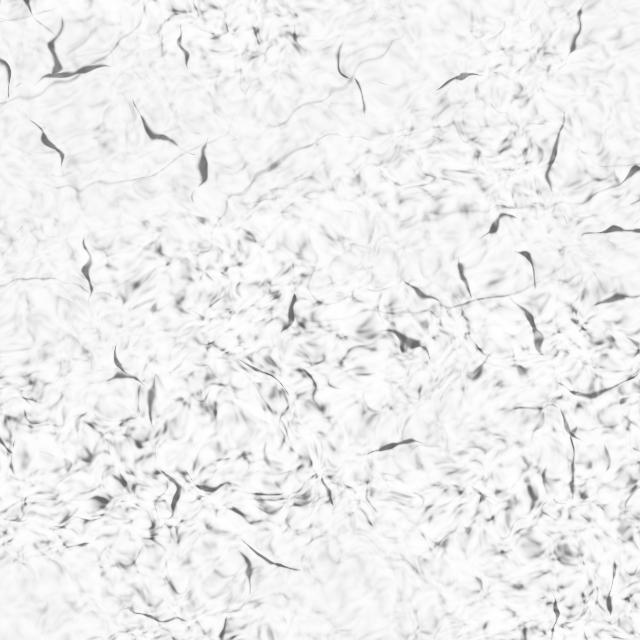
This texture map is drawn by a Shadertoy shader. Its source:

```glsl
const float TAU = 6.2831853;
const vec3 PALE_STONE = vec3(1.0);

vec2 hash2(vec2 cell) {
    vec3 h = fract(cell.xyx * vec3(0.1031, 0.1030, 0.0973));
    h += dot(h, h.yzx + 33.33);
    return fract((h.xx + h.yz) * h.zy);
}

vec2 direction(float angle) {
    return vec2(cos(angle), sin(angle));
}

// Coordinates along and across an axis
vec2 toAxis(vec2 v, float angle) {
    vec2 axis = direction(angle);
    return vec2(dot(v, axis), dot(v, vec2(-axis.y, axis.x)));
}

float cornerSlope(vec2 cell, vec2 offset) {
    return dot(direction(TAU * hash2(cell).x), offset);
}

float gradientNoise(vec2 p) {
    vec2 i = floor(p), f = fract(p);
    vec2 u = f * f * f * (f * (f * 6.0 - 15.0) + 10.0);
    vec2 e = vec2(0.0, 1.0);
    float low = mix(cornerSlope(i, f), cornerSlope(i + e.yx, f - e.yx), u.x);
    float high = mix(cornerSlope(i + e.xy, f - e.xy), cornerSlope(i + e.yy, f - e.yy), u.x);
    return mix(low, high, u.y);
}

vec2 warp(vec2 p, float frequency, float amount) {
    vec2 q = p * frequency;
    return p + amount * vec2(gradientNoise(q + 17.3), gradientNoise(q + 61.7));
}

// Thin wandering lines, kept only inside patches
float creases(vec2 p, float angle, vec2 frequency, float thickness, float seed) {
    float n = gradientNoise(toAxis(p, angle) * frequency + seed);
    float patches = smoothstep(0.0, 0.25, gradientNoise(p * 9.0 + seed * 1.7));
    return patches * (1.0 - smoothstep(0.0, thickness, abs(n)));
}

// Scattered tapered cracks; size is half length and half width
float cracks(vec2 p, float cells, vec2 size, float angle, float spread, float density, float seed) {
    vec2 q = p * cells;
    vec2 home = floor(q);
    float beads = clamp(0.75 + 2.2 * gradientNoise(p * 34.0 + seed), 0.1, 1.5);
    float soft = 0.0045;
    float depth = 0.0;
    for (int y = -1; y <= 1; y++) {
        for (int x = -1; x <= 1; x++) {
            vec2 cell = home + vec2(x, y);
            vec2 place = hash2(cell + seed);
            vec2 kind = hash2(cell + seed + 41.5);
            vec2 shape = hash2(cell + seed + 87.2);
            vec2 local = toAxis((q - cell - place) / cells, angle + spread * (kind.x - 0.5));
            float along = local.x / (size.x * mix(0.45, 1.0, shape.x));
            float across = local.y + size.x * 0.4 * (shape.y - 0.5) * along * along;
            float width = size.y * beads * mix(0.6, 1.2, shape.y) * (1.0 - along * along);
            float mark = 1.0 - smoothstep(-0.3 * soft, soft, abs(across) - width);
            depth = max(depth, mark * step(kind.y, density));
        }
    }
    return depth;
}

// Fine mottling at three scales
float grain(vec2 p) {
    float strokes = gradientNoise(toAxis(p, -0.95) * vec2(26.0, 46.0));
    float pits = gradientNoise(toAxis(p, 0.4) * vec2(60.0, 84.0) + 23.0);
    float dust = gradientNoise(p * 130.0 + 51.0);
    return 2.4 * strokes + 2.8 * pits + 1.4 * dust;
}

void mainImage(out vec4 fragColor, in vec2 fragCoord) {
    vec2 p = fragCoord / iResolution.xy;
    vec2 bent = warp(warp(p, 7.0, 0.035), 28.0, 0.014);

    // Smooth bands above, broken ground below
    float rough = gradientNoise(bent * vec2(2.2, 4.0) + 5.4) + 0.3 * (0.58 - p.y);
    rough = smoothstep(-0.3, 0.3, rough);

    // Surface relief
    float relief = grain(bent) * mix(0.45, 1.15, rough);
    relief += 1.1 * rough * gradientNoise(toAxis(bent, 0.4) * vec2(9.0, 17.0) + 9.0);

    // Dark furrows and bright rims
    float furrows = creases(bent, -1.05, vec2(12.0, 27.0), 0.13, 3.1)
                  + creases(bent, 0.4, vec2(10.0, 24.0), 0.12, 29.6);
    float rims = creases(bent, -0.8, vec2(9.0, 23.0), 0.16, 47.8)
               + creases(bent, 0.35, vec2(7.0, 20.0), 0.14, 73.2);
    relief += mix(0.5, 1.1, rough) * (furrows - rims);

    // Long faults, medium gashes and small nicks
    float faults = cracks(bent, 4.0, vec2(0.19, 0.0018), 0.36, 0.5, 0.6, 11.0);
    float gashes = cracks(bent, 10.0, vec2(0.042, 0.0042), -0.75, 2.2, 0.5, 133.0);
    float nicks = cracks(bent, 23.0, vec2(0.015, 0.0025), -0.3, 3.0, 0.36, 257.0);
    float opening = max(1.5 * faults, max(2.9 * gashes, 2.2 * nicks * mix(0.35, 1.0, rough)));

    // Exponential shading with a floor in the deepest cracks
    float shade = 0.039 * exp(relief * (1.0 - 0.2 * opening) + opening);
    shade = 0.6 * tanh(shade / 0.6);
    fragColor = vec4(PALE_STONE * (1.0 - shade), 1.0);
}
```
